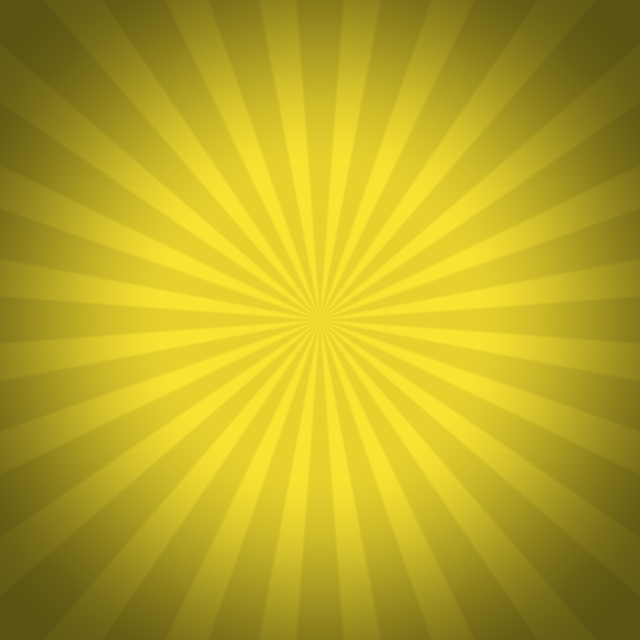
Write a WebGL 1 fragment shader that draws this background.

```glsl
precision highp float;
// Golden sunburst: soft rays fanning from the centre under a round vignette.

uniform vec2 u_resolution;

#define RAY_COUNT 24.0
#define GAP_SHARE 0.56
#define EDGE_SOFTNESS 0.003
#define VIGNETTE_START 0.22
#define VIGNETTE_END 0.66
#define VIGNETTE_DEPTH 0.60
#define RAY_COLOR vec3(0.98, 0.893, 0.196)
#define GAP_COLOR vec3(0.902, 0.820, 0.176)

const float TAU = 6.283185;

// Coverage of the bright rays; the gaps are centred on the axes.
float rayMask(vec2 p) {
  float turn = atan(p.y, p.x + 0.00001) / TAU * RAY_COUNT;
  float fromGap = abs(fract(turn + 0.5) - 0.5);
  // Arc length to the ray edge keeps the softness even along the ray.
  float edge = (fromGap - 0.5 * GAP_SHARE) * TAU / RAY_COUNT * length(p);
  return smoothstep(-EDGE_SOFTNESS, EDGE_SOFTNESS, edge);
}

// Brightness that falls off towards the corners.
float vignette(vec2 p) {
  return 1.0 - VIGNETTE_DEPTH * smoothstep(VIGNETTE_START, VIGNETTE_END, length(p));
}

void main() {
  vec2 p = (gl_FragCoord.xy - 0.5 * u_resolution) / min(u_resolution.x, u_resolution.y);
  vec3 color = mix(GAP_COLOR, RAY_COLOR, rayMask(p));
  gl_FragColor = vec4(color * vignette(p), 1.0);
}
```
